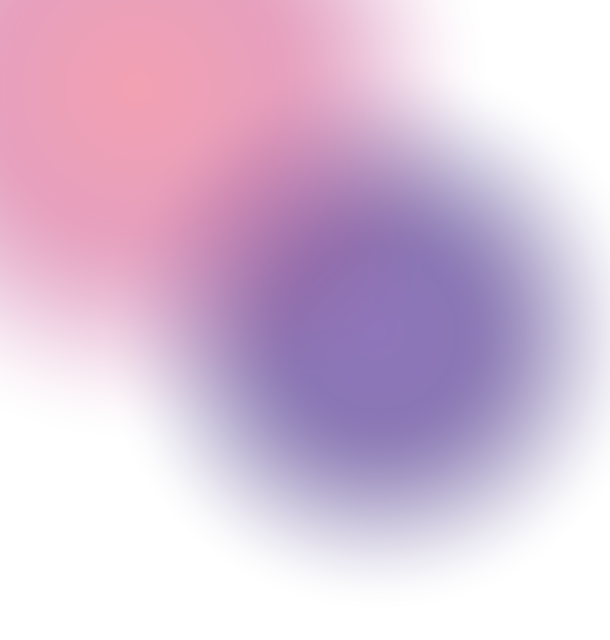
A WebGL 1 fragment shader for this background:

```glsl
precision highp float;
// Two soft blurred discs on white: a rose glow at the upper left and a violet
// glow right of centre. Each is a radial falloff whose hue drifts from core to
// rim; where they overlap, the violet is warmed towards magenta.

uniform vec2 u_resolution;

// Positions and radii are in units of the canvas height.
const vec2 ROSE_CENTER = vec2(0.215, 0.863);
const float ROSE_INNER = 0.20;
const float ROSE_OUTER = 0.56;
const vec3 ROSE_CORE = vec3(0.95, 0.63, 0.70);
const vec3 ROSE_RIM = vec3(0.87, 0.62, 0.77);
const float ROSE_HUE_RADIUS = 0.40;

const vec2 VIOLET_CENTER = vec2(0.592, 0.479);
const float VIOLET_INNER = 0.12;
const float VIOLET_OUTER = 0.44;
const vec3 VIOLET_CORE = vec3(0.56, 0.46, 0.73);
const vec3 VIOLET_RIM = vec3(0.52, 0.47, 0.68);
const float VIOLET_HUE_RADIUS = 0.32;

const vec3 PAPER = vec3(1.0);
const vec3 OVERLAP = vec3(0.62, 0.38, 0.63);

// Opacity of a blurred disc at distance r from its centre.
float softDisc(float r, float inner, float outer) {
  return 1.0 - smoothstep(inner, outer, r);
}

// Colour drifting linearly from core to rim.
vec3 radialHue(float r, float radius, vec3 core, vec3 rim) {
  return mix(core, rim, clamp(r / radius, 0.0, 1.0));
}

void main() {
  vec2 p = gl_FragCoord.xy / u_resolution.y;

  // Rose glow over the paper
  float roseDist = distance(p, ROSE_CENTER);
  float roseAlpha = softDisc(roseDist, ROSE_INNER, ROSE_OUTER);
  vec3 rose = radialHue(roseDist, ROSE_HUE_RADIUS, ROSE_CORE, ROSE_RIM);
  vec3 color = mix(PAPER, rose, roseAlpha);

  // Violet glow on top, warmed where the rose lies below
  float violetDist = distance(p, VIOLET_CENTER);
  float violetAlpha = softDisc(violetDist, VIOLET_INNER, VIOLET_OUTER);
  vec3 violet = radialHue(violetDist, VIOLET_HUE_RADIUS, VIOLET_CORE, VIOLET_RIM);
  violet = mix(violet, OVERLAP, roseAlpha);
  color = mix(color, violet, violetAlpha);

  gl_FragColor = vec4(color, 1.0);
}
```
